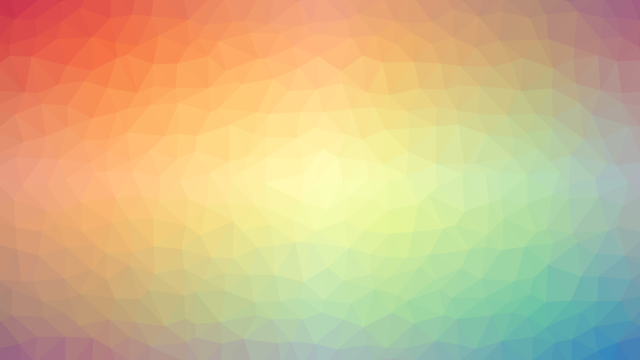
Reproduce this background procedurally as a Shadertoy shader.

```glsl
// Low-poly mesh of jittered triangles, tinted by a spectral gradient along both axes.

const float CELL_SIZE = 70.0 / 1080.0;  // grid spacing, in canvas heights
const float JITTER = 0.375;             // largest vertex shift, in cells
const float BLEED_CELLS = 4.0;          // cells the gradient extends past the canvas
const uint SEED = 17u;

const int LAST_STOP = 10;
const vec3 SPECTRUM[11] = vec3[11](
    vec3(0.620, 0.004, 0.259), vec3(0.835, 0.243, 0.310), vec3(0.957, 0.427, 0.263),
    vec3(0.992, 0.682, 0.380), vec3(0.996, 0.878, 0.545), vec3(1.000, 1.000, 0.749),
    vec3(0.902, 0.961, 0.596), vec3(0.671, 0.867, 0.643), vec3(0.400, 0.761, 0.647),
    vec3(0.196, 0.533, 0.741), vec3(0.369, 0.310, 0.635));

// Linear RGB to white-normalised XYZ
const mat3 RGB_TO_XYZ = mat3(0.4339, 0.2126, 0.0177,
                             0.3762, 0.7152, 0.1095,
                             0.1899, 0.0722, 0.8730);

// Perceptual space: cube roots of XYZ, a linear transform away from Lab
vec3 toPerceptual(vec3 srgb) {
    vec3 linearRgb = mix(srgb / 12.92, pow((srgb + 0.055) / 1.055, vec3(2.4)),
                         step(0.04045, srgb));
    return pow(RGB_TO_XYZ * linearRgb, vec3(1.0 / 3.0));
}

vec3 fromPerceptual(vec3 c) {
    vec3 linearRgb = clamp(inverse(RGB_TO_XYZ) * (c * c * c), 0.0, 1.0);
    return mix(linearRgb * 12.92, 1.055 * pow(linearRgb, vec3(1.0 / 2.4)) - 0.055,
               step(0.0031308, linearRgb));
}

vec3 spectrum(float t) {
    float s = clamp(t, 0.0, 1.0) * float(LAST_STOP);
    int i = min(int(s), LAST_STOP - 1);
    return mix(toPerceptual(SPECTRUM[i]), toPerceptual(SPECTRUM[i + 1]), s - float(i));
}

// Integer hash giving two values in 0..1
vec2 hash2(ivec2 cell) {
    uvec2 v = (uvec2(cell) + SEED) * 1664525u + 1013904223u;
    v.x += v.y * 1664525u;
    v.y += v.x * 1664525u;
    v ^= v >> 16u;
    v.x += v.y * 1664525u;
    v.y += v.x * 1664525u;
    v ^= v >> 16u;
    return vec2(v & 0xffffu) / 65535.0;
}

vec2 vertexAt(ivec2 cell) {
    return vec2(cell) + JITTER * (2.0 * hash2(cell) - 1.0);
}

float cross2(vec2 a, vec2 b) { return a.x * b.y - a.y * b.x; }

// Signed distance to the line a-b, positive on its right
float edgeDistance(vec2 p, vec2 a, vec2 b) {
    return cross2(p - a, normalize(b - a));
}

// Adds one counter-clockwise triangle: premultiplied colour and coverage
void addTriangle(inout vec4 sum, vec2 p, vec2 a, vec2 b, vec2 c,
                 vec2 halfExtent, float pixel) {
    float d = max(edgeDistance(p, a, b),
                  max(edgeDistance(p, b, c), edgeDistance(p, c, a)));
    float coverage = clamp(0.5 - d / pixel, 0.0, 1.0);
    if (coverage <= 0.0) return;

    // Flat colour: average of the two axis gradients at the centroid
    vec2 t = 0.5 + 0.5 * (a + b + c) / (3.0 * halfExtent);
    vec3 tint = 0.5 * (spectrum(t.x) + spectrum(1.0 - t.y));
    sum += vec4(fromPerceptual(tint), 1.0) * coverage;
}

void mainImage(out vec4 fragColor, in vec2 fragCoord) {
    float cellPixels = iResolution.y * CELL_SIZE;
    float pixel = 1.0 / cellPixels;
    vec2 p = (fragCoord - 0.5 * iResolution.xy) / cellPixels;
    vec2 halfExtent = 0.5 * floor(iResolution.xy / cellPixels + BLEED_CELLS);
    ivec2 home = ivec2(floor(p));

    // Jittered quads may reach one cell beyond their own
    vec4 sum = vec4(0.0);
    for (int y = -1; y <= 1; y++) {
        for (int x = -1; x <= 1; x++) {
            ivec2 cell = home + ivec2(x, y);
            vec2 a = vertexAt(cell);
            vec2 b = vertexAt(cell + ivec2(1, 0));
            vec2 c = vertexAt(cell + ivec2(1, 1));
            vec2 d = vertexAt(cell + ivec2(0, 1));

            // Delaunay diagonal: a-c when the angles at b and d sum below pi
            float sineOfSum = cross2(c - b, a - b) * dot(a - d, c - d)
                            + dot(c - b, a - b) * cross2(a - d, c - d);
            if (sineOfSum >= 0.0) {
                addTriangle(sum, p, a, b, c, halfExtent, pixel);
                addTriangle(sum, p, a, c, d, halfExtent, pixel);
            } else {
                addTriangle(sum, p, a, b, d, halfExtent, pixel);
                addTriangle(sum, p, b, c, d, halfExtent, pixel);
            }
        }
    }
    fragColor = vec4(sum.rgb / max(sum.a, 1e-4), 1.0);
}
```
